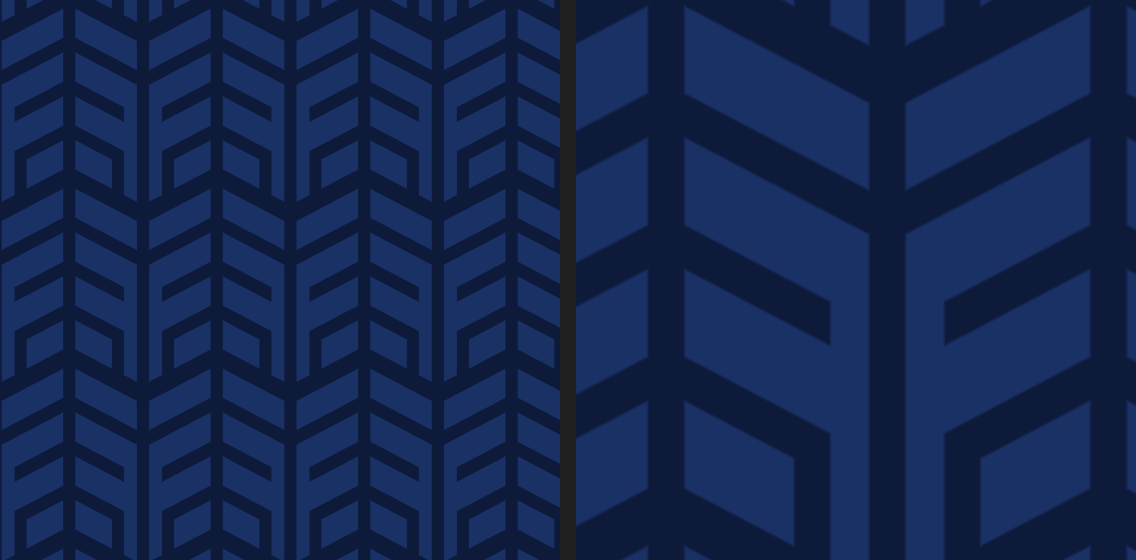
Left, the full canvas; right, a detail of the centre.
Write a Shadertoy shader that draws this pattern.

```glsl
// Navy chevron weave: columns of slanted blades mirrored about a dark stem.
// Each cell is folded about its stem and sheared, so every dark rib becomes
// a flat slab; the ribs, stems, walls and arch legs join by minimum distance.

#define CELL      vec2(0.2633, 0.3214)  // repeat size
#define ORIGIN    vec2(0.1237, 0.0098)  // first stem, first blade from the top
#define SLOPE     0.525                 // fall of the ribs away from the stem
#define BAR_HALF  0.0109                // half width of stems and walls
#define RIB_FIRST 0.0651                // middle of the first rib
#define RIB_PITCH 0.0784                // step between ribs
#define RIB_HALF  0.0131                // half height of a rib
#define BASE_HALF 0.0171                // half height of the rib closing a cell
#define LEG       vec2(0.0762, 0.0977)  // inner and outer side of the arch leg
#define SOFTNESS  0.0013                // edge blur
#define LIGHT     vec3(0.102, 0.192, 0.400)
#define DARK      vec3(0.050, 0.100, 0.227)

// Offset to the nearest repeat of zero
float wrapCentered(float x, float period) {
    return mod(x + 0.5 * period, period) - 0.5 * period;
}

// Signed distance to the dark lines, negative inside
float latticeDistance(vec2 p) {
    float side = abs(wrapCentered(p.x - ORIGIN.x, CELL.x));
    float fall = mod(p.y - ORIGIN.y - SLOPE * side, CELL.y);
    float shear = inversesqrt(1.0 + SLOPE * SLOPE);

    // Stem in the middle, wall between columns
    float d = min(side, 0.5 * CELL.x - side) - BAR_HALF;

    // First rib reaches the wall, the next two stop at the leg
    for (int i = 0; i < 3; i++) {
        float middle = RIB_FIRST + float(i) * RIB_PITCH;
        float rib = (abs(wrapCentered(fall - middle, CELL.y)) - RIB_HALF) * shear;
        if (i > 0) rib = max(rib, side - LEG.y);
        d = min(d, rib);
    }

    // Thicker rib at the foot of the cell
    float baseMiddle = CELL.y - BASE_HALF;
    float base = (abs(wrapCentered(fall - baseMiddle, CELL.y)) - BASE_HALF) * shear;
    d = min(d, base);

    // Leg from the third rib down to the foot
    float archTop = RIB_FIRST + 2.0 * RIB_PITCH - RIB_HALF;
    float leg = max(LEG.x - side, side - LEG.y);
    leg = max(leg, max(archTop - fall, fall - baseMiddle) * shear);
    return min(d, leg);
}

void mainImage(out vec4 fragColor, in vec2 fragCoord) {
    vec2 p = fragCoord / iResolution.y;
    p.y = 1.0 - p.y;
    float blur = max(SOFTNESS, 0.7 / iResolution.y);
    float light = smoothstep(-blur, blur, latticeDistance(p));
    fragColor = vec4(mix(DARK, LIGHT, light), 1.0);
}
```
